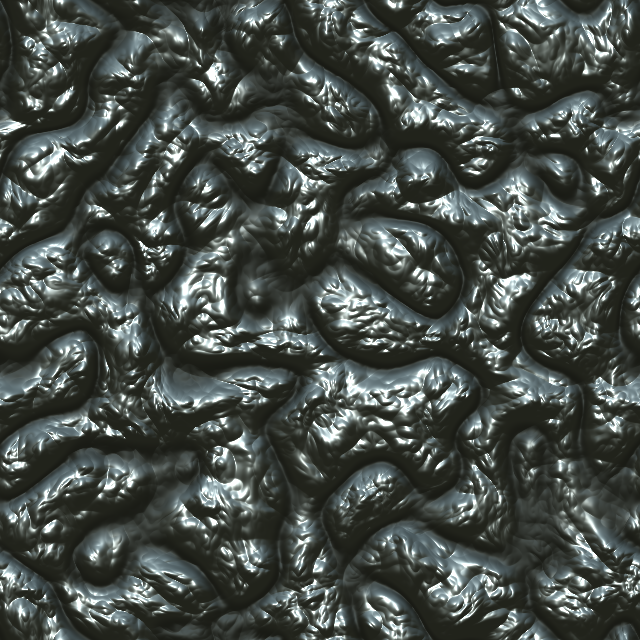
Reproduce this texture procedurally as a WebGL 2 fragment shader.

```glsl
#version 300 es
precision highp float;
precision highp int;

uniform vec2 u_resolution;
out vec4 fragColor;

// Shape: frequencies are whole repeats per canvas, so everything wraps
const float BODY_FREQ = 7.0;
const float BODY_HEIGHT = 0.056;
const float BODY_ROUNDNESS = 4.6;
const float GROOVE_SOFTNESS = 0.04;
const float WARP_FREQ = 5.0;
const float WARP_AMOUNT = 0.035;
const float CURL_FREQ = 15.0;
const float CURL_AMOUNT = 0.014;
const int DETAIL_OCTAVES = 4;
const float DETAIL_FREQ = 12.0;
const float DETAIL_SLOPE = 0.74;
const float DETAIL_FALLOFF = 0.8;
const float GROOVE_DETAIL = 0.4;
const float CREASE_WIDTH = 0.0009;
const float SAMPLE_STEP = 0.001;

// Metal and light
const vec3 SHADOW_COLOR = vec3(0.130, 0.137, 0.107);
const vec3 SHEEN_COLOR = vec3(0.375, 0.415, 0.425);
const vec3 GLINT_COLOR = vec3(0.72, 0.72, 0.70);
const vec3 SKY_COLOR = vec3(0.11, 0.155, 0.20);
const vec3 HALF_VECTOR = vec3(-0.08, 0.46, 0.884);
const float SHEEN_POWER = 3.6;
const float GLINT_POWER = 25.0;
const float GROOVE_LIGHT = 0.45;

uint scramble(uint x) {
  x = (x ^ (x >> 16)) * 0x7feb352du;
  x = (x ^ (x >> 15)) * 0x846ca68bu;
  return x ^ (x >> 16);
}

// Random vector in -1..1 for a lattice point
vec2 latticeGradient(vec2 cell, float period, uint seed) {
  uvec2 c = uvec2(mod(cell, period));
  uint h = scramble(c.x + scramble(c.y + scramble(seed)));
  return vec2(h & 0xffffu, h >> 16) / 32767.5 - 1.0;
}

// Gradient noise that wraps after one canvas
float wrapNoise(vec2 uv, float freq, uint seed) {
  vec2 p = uv * freq;
  vec2 i = floor(p);
  vec2 f = p - i;
  vec2 w = f * f * f * (f * (f * 6.0 - 15.0) + 10.0);
  vec2 e = vec2(1.0, 0.0);
  float a = dot(latticeGradient(i, freq, seed), f);
  float b = dot(latticeGradient(i + e.xy, freq, seed), f - e.xy);
  float c = dot(latticeGradient(i + e.yx, freq, seed), f - e.yx);
  float d = dot(latticeGradient(i + e.xx, freq, seed), f - e.xx);
  return 1.2 * mix(mix(a, b, w.x), mix(c, d, w.x), w.y);
}

vec2 wrapNoise2(vec2 uv, float freq, uint seed) {
  return vec2(wrapNoise(uv, freq, seed), wrapNoise(uv, freq, seed + 1u));
}

float softAbs(float x, float softness) {
  return sqrt(x * x + softness * softness) - softness;
}

// Returns height in x and body fullness (0 in grooves) in y
vec2 relief(vec2 uv) {
  // Large swollen folds split by deep grooves
  vec2 p = uv + WARP_AMOUNT * wrapNoise2(uv, WARP_FREQ, 11u);
  float fold = softAbs(wrapNoise(p, BODY_FREQ, 3u), GROOVE_SOFTNESS);
  float body = 1.0 - exp(-BODY_ROUNDNESS * fold);
  float height = BODY_HEIGHT * body;

  // Curled creases, weaker inside the grooves
  p += CURL_AMOUNT * wrapNoise2(p, CURL_FREQ, 21u);
  float gate = mix(GROOVE_DETAIL, 1.0, smoothstep(0.0, 0.4, body));
  float freq = DETAIL_FREQ;
  float slope = DETAIL_SLOPE;
  for (int i = 0; i < DETAIL_OCTAVES; i++) {
    float n = wrapNoise(p, freq, 31u + uint(i));
    height += gate * slope / freq * softAbs(n, CREASE_WIDTH * freq);
    freq = floor(freq * 1.8);
    slope *= DETAIL_FALLOFF;
  }
  return vec2(height, body);
}

void main() {
  vec2 uv = gl_FragCoord.xy / u_resolution;

  // Surface normal from height differences
  vec2 here = relief(uv);
  float right = relief(uv + vec2(SAMPLE_STEP, 0.0)).x;
  float above = relief(uv + vec2(0.0, SAMPLE_STEP)).x;
  vec2 slope = (vec2(right, above) - here.x) / SAMPLE_STEP;
  vec3 normal = normalize(vec3(-slope, 1.0));

  // Broad sheen, tight glint and blue light from above
  float facing = max(dot(normal, normalize(HALF_VECTOR)), 0.0);
  float open = smoothstep(0.0, 0.28, here.y);
  float sky = smoothstep(0.1, 0.85, normal.y);
  vec3 color = SHADOW_COLOR * mix(0.75, 1.0, open);
  vec3 light = SHEEN_COLOR * pow(facing, SHEEN_POWER) + SKY_COLOR * sky;
  light += GLINT_COLOR * pow(facing, GLINT_POWER) * open;
  color += light * mix(GROOVE_LIGHT, 1.0, open);

  fragColor = vec4(clamp(color, 0.0, 1.0), 1.0);
}
```
